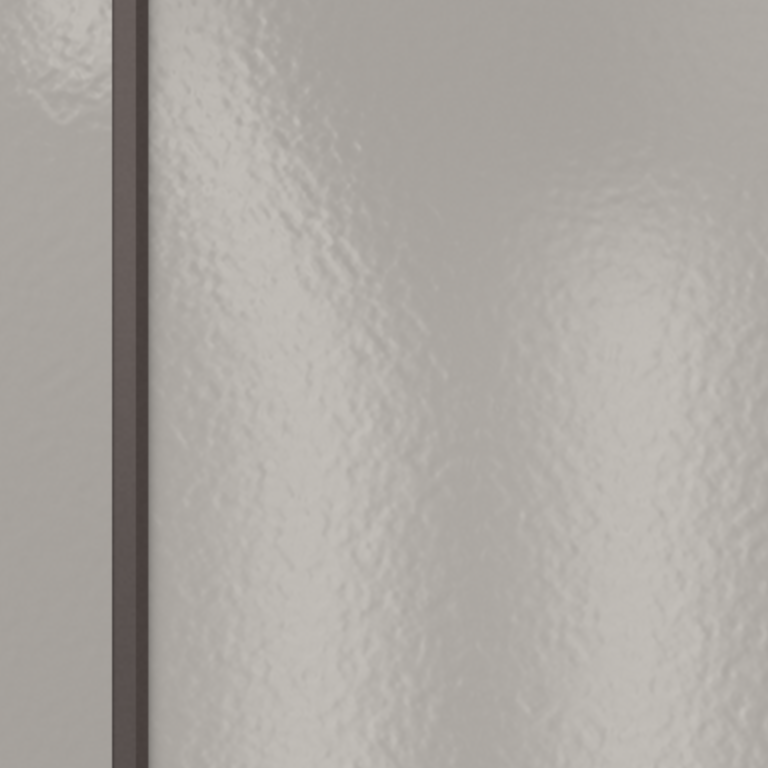
A Shadertoy shader for this texture:

```glsl
#define GRAIN_FREQ 68.0
#define RELIEF 0.050
#define FACET_SHADE 0.006
#define STRIP_LEFT 0.146
#define STRIP_FOLD 0.177
#define STRIP_RIGHT 0.193
#define EDGE_SOFT 0.0018
#define BASE_COLOR vec3(0.640, 0.623, 0.603)
#define SHINE_COLOR vec3(0.750, 0.734, 0.712)
#define STRIP_COLOR vec3(0.375, 0.342, 0.332)
#define FOLD_COLOR vec3(0.285, 0.253, 0.242)

float hash(vec2 p) {
    vec3 q = fract(p.xyx * 0.1031);
    q += dot(q, q.yzx + 33.33);
    return fract((q.x + q.y) * q.z);
}

float noise(vec2 p) {
    vec2 cell = floor(p), f = fract(p);
    f = f * f * f * (f * (f * 6.0 - 15.0) + 10.0);
    float low = mix(hash(cell), hash(cell + vec2(1, 0)), f.x);
    float high = mix(hash(cell + vec2(0, 1)), hash(cell + vec2(1, 1)), f.x);
    return mix(low, high, f.y);
}

// Hammered surface: two rotated layers of bumps
float bumps(vec2 p) {
    p = mat2(0.8, -0.6, 0.6, 0.8) * p * GRAIN_FREQ + 90.0;
    return noise(p) + 0.35 * noise(mat2(0.6, 0.8, -0.8, 0.6) * p * 1.7 + 41.0);
}

vec2 bumpSlope(vec2 p) {
    float stepSize = 0.3 / GRAIN_FREQ;
    float here = bumps(p);
    return (vec2(bumps(p + vec2(stepSize, 0)), bumps(p + vec2(0, stepSize))) - here) / 0.3;
}

float bell(float d, float width) {
    d /= width;
    return exp(-d * d);
}

// Broad reflections on the narrow left panel
float leftGlow(vec2 p) {
    float corner = bell(p.x - 0.105, 0.075) * smoothstep(0.82, 0.98, p.y);
    return 0.08 + 0.12 * bell(p.y - 0.78, 0.35) + 0.82 * corner;
}

// Two soft light columns on the wide right panel
float rightGlow(vec2 p) {
    float bend = smoothstep(0.4, 1.05, p.y);
    float center = mix(0.405, 0.235, bend);
    float width = mix(0.125, 0.085, bend);
    float first = bell(p.x - center, width) * (1.0 - 0.45 * smoothstep(0.82, 1.04, p.y));

    float rise = 1.0 - smoothstep(0.55, 0.84, p.y);
    float second = bell(p.x - 0.835, 0.135) * rise;

    float ambient = mix(0.22, 0.08, smoothstep(0.45, 0.95, p.y));
    float warmCorner = 0.25 * smoothstep(0.72, 1.0, p.x) * smoothstep(0.55, 0.95, p.y);
    float light = max(first, second) + 0.35 * min(first, second);
    return ambient + warmCorner + (1.0 - ambient) * min(light, 1.05);
}

void mainImage(out vec4 fragColor, in vec2 fragCoord) {
    vec2 uv = fragCoord / iResolution.xy;
    float soft = max(EDGE_SOFT, 0.75 / iResolution.x);

    // Each bump bends the reflected light
    vec2 slope = bumpSlope(uv);
    vec2 bent = uv + RELIEF * slope;
    float glow = uv.x < STRIP_FOLD ? leftGlow(bent) : rightGlow(bent);
    vec3 color = mix(BASE_COLOR, SHINE_COLOR, glow);
    color += FACET_SHADE * (slope.y - slope.x) * (0.3 + 0.7 * glow);

    // Contact shadow beside the strip
    float gap = max(uv.x - STRIP_RIGHT, 0.0);
    color *= 1.0 - 0.28 * exp(-gap / 0.007) * step(STRIP_FOLD, uv.x);

    // Dark strip with a folded side and a thin left edge
    vec3 strip = STRIP_COLOR * mix(0.93, 1.08, smoothstep(0.1, 0.75, uv.y));
    strip *= 1.0 - 0.25 * bell(uv.x - STRIP_LEFT, 0.003);
    strip = mix(strip, FOLD_COLOR, smoothstep(-soft, soft, uv.x - STRIP_FOLD));
    strip += 0.012 * (noise(uv * 190.0) - 0.5);
    float mask = smoothstep(-soft, soft, uv.x - STRIP_LEFT)
               * (1.0 - smoothstep(-soft, soft, uv.x - STRIP_RIGHT));
    color = mix(color, strip, mask);

    // Fine paint grain
    color += 0.006 * (noise(uv * 240.0) - 0.5);
    fragColor = vec4(color, 1.0);
}
```
